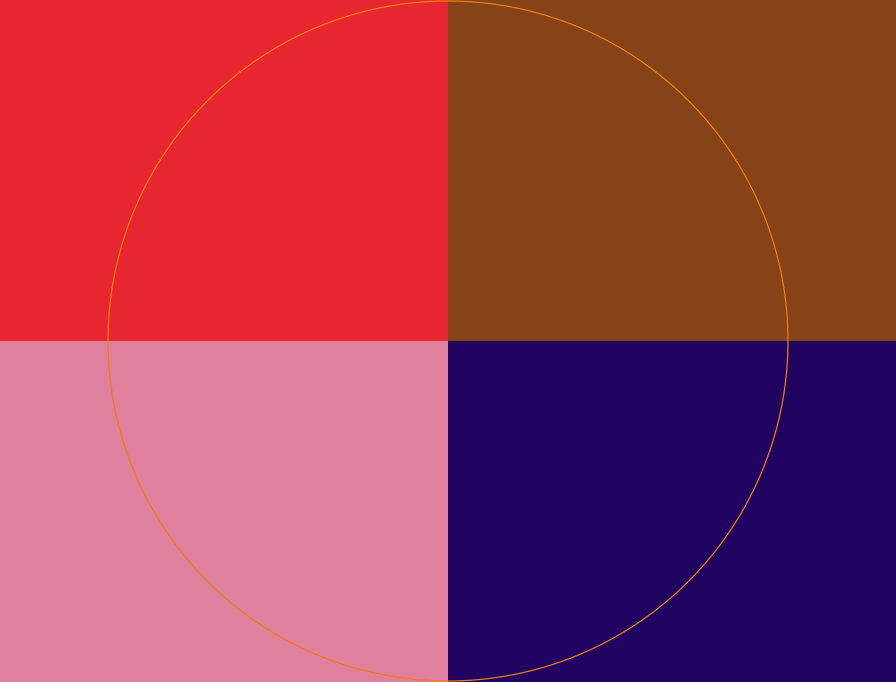
This background is drawn by a Shadertoy shader. Its source:

```glsl
// Four flat colour quadrants meeting at the centre, with a hairline orange ring.
// Quadrants are blended by smoothed half-plane masks; the ring is the distance
// to a circle, antialiased by how much of each pixel the line covers.

const vec3 RED    = vec3(0.91, 0.15, 0.19);
const vec3 BROWN  = vec3(0.525, 0.263, 0.09);
const vec3 PINK   = vec3(0.87, 0.50, 0.62);
const vec3 INDIGO = vec3(0.13, 0.015, 0.38);
const vec3 ORANGE = vec3(0.94, 0.50, 0.04);

const float RING_RADIUS = 0.4985;
const float RING_HALF_WIDTH = 0.00088;

// Share of a pixel lying on the positive side of an edge
float edgeMask(float dist, float pixel) {
    return clamp(dist / pixel + 0.5, 0.0, 1.0);
}

// Share of a pixel covered by a line, also when thinner than the pixel
float lineMask(float dist, float halfWidth, float pixel) {
    return edgeMask(dist + halfWidth, pixel) - edgeMask(dist - halfWidth, pixel);
}

vec3 quadrants(vec2 p, float pixel) {
    float right = edgeMask(p.x, pixel);
    float top = edgeMask(p.y, pixel);
    return mix(mix(PINK, INDIGO, right), mix(RED, BROWN, right), top);
}

void mainImage(out vec4 fragColor, in vec2 fragCoord) {
    // Centred coordinates in units of canvas height
    float pixel = 1.0 / iResolution.y;
    vec2 p = (fragCoord - 0.5 * iResolution.xy) * pixel;

    vec3 color = quadrants(p, pixel);

    // Ring
    float ringDist = length(p) - RING_RADIUS;
    color = mix(color, ORANGE, lineMask(ringDist, RING_HALF_WIDTH, pixel));

    fragColor = vec4(color, 1.0);
}
```
